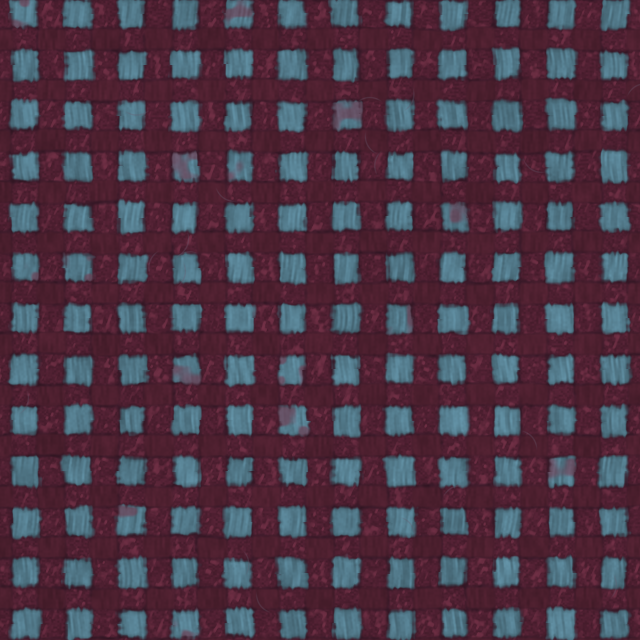
Reproduce this texture procedurally as a WebGL 1 fragment shader.

```glsl
precision highp float;
// Plain woven cloth: rows of slate-blue yarn squares on speckled maroon yarns.

uniform vec2 u_resolution;

#define PERIOD vec2(0.0838, 0.0794)
#define FIRST_SQUARE vec2(0.0385, 0.0255)
#define BLUE_HALF vec2(0.248, 0.278)
#define ROUNDING 0.07
#define EDGE_SOFT 0.04
#define JITTER 0.035
#define FRAY 0.055
#define BLUE vec3(0.345, 0.510, 0.580)
#define MAROON vec3(0.305, 0.122, 0.190)
#define ROSE vec3(0.455, 0.195, 0.280)
#define SHADOW vec3(0.205, 0.090, 0.145)
#define HAIRS 20

float hash(vec2 p) {
  return fract(sin(dot(p, vec2(127.1, 311.7))) * 43758.5453);
}

vec2 hash2(vec2 p) {
  return vec2(hash(p), hash(p + 37.3));
}

float noise(vec2 p) {
  vec2 i = floor(p), f = fract(p);
  f = f * f * (3.0 - 2.0 * f);
  return mix(mix(hash(i), hash(i + vec2(1.0, 0.0)), f.x),
             mix(hash(i + vec2(0.0, 1.0)), hash(i + vec2(1.0, 1.0)), f.x), f.y);
}

// Signed distance to a rounded rectangle
float roundBox(vec2 p, vec2 halfSize) {
  vec2 d = abs(p) - halfSize + ROUNDING;
  return length(max(d, 0.0)) + min(max(d.x, d.y), 0.0) - ROUNDING;
}

float coverage(float dist) {
  return 1.0 - smoothstep(-EDGE_SOFT, EDGE_SOFT, dist);
}

// Position inside the nearest repeat, shifted a little for each repeat
vec2 localPos(vec2 g, vec2 offset, out vec2 id) {
  vec2 q = g - offset;
  id = floor(q + 0.5);
  return q - id + (hash2(id + offset * 9.0) - 0.5) * JITTER;
}

// Twisted yarn with slanted rose flecks
void speckledYarn(inout vec3 col, vec2 g, vec2 offset, vec2 halfSize) {
  vec2 id;
  vec2 f = localPos(g, offset, id);
  float wobble = (noise(g * 9.0) - 0.5) * FRAY;
  float mask = coverage(roundBox(f, halfSize) + wobble);
  float fleck = noise(vec2(g.x * 15.0 - g.y * 6.0, g.y * 9.0 + g.x * 4.0) + 50.0);
  float grain = noise(g * 26.0);
  vec3 yarn = MAROON * (0.88 + 0.24 * grain);
  float bulge = 1.0 - smoothstep(0.10, 0.27, abs(f.x));
  yarn = mix(yarn, ROSE, smoothstep(0.52, 0.95, fleck) * (0.25 + 0.55 * bulge));
  col = mix(col, yarn, mask);
}

// Smooth maroon yarn with faint upright ribs
void plainYarn(inout vec3 col, vec2 g) {
  vec2 id;
  vec2 f = localPos(g, vec2(0.5), id);
  float mask = coverage(roundBox(f, vec2(0.265, 0.205)) + (noise(g * 8.0) - 0.5) * 0.03);
  float rib = noise(vec2(g.x * 20.0, g.y * 5.0));
  float tone = 0.86 + 0.2 * rib + 0.08 * hash(id);
  col = mix(col, MAROON * vec3(0.98, 1.0, 0.95) * tone, mask);
}

// Blue square of upright fibres, frayed and now and then stained
void blueYarn(inout vec3 col, vec2 g) {
  vec2 id;
  vec2 f = localPos(g, vec2(0.0), id);
  vec2 halfSize = BLUE_HALF + (hash2(id + 5.0) - 0.5) * 0.04;
  f.x += (hash(id + 8.0) - 0.5) * 0.12 * f.y;
  float ends = (noise(vec2(g.x * 19.0, floor(g.y * 2.0))) - 0.5) * FRAY;
  float sides = (noise(g * vec2(6.0, 13.0)) - 0.5) * FRAY;
  float dist = roundBox(f, halfSize) + ends + sides;
  float fibre = noise(vec2(g.x * 23.0 + 0.6 * sin(g.y * 5.0), g.y * 2.5));
  float shade = 0.81 + 0.27 * fibre + 0.07 * (hash(id + 2.0) - 0.5);
  shade *= 1.0 - 0.2 * smoothstep(-0.10, 0.02, dist);
  vec3 yarn = BLUE * shade;
  float worn = step(0.88, hash(id + 13.0));
  float stain = worn * smoothstep(0.45, 0.8, noise(g * 5.0 + 20.0)) * 0.55;
  yarn = mix(yarn, ROSE, stain);
  col = mix(col, SHADOW, 0.35 * (1.0 - smoothstep(0.0, 0.10, dist)));
  col = mix(col, yarn, coverage(dist));
}

// Thin stray fibres lying over the cloth
void strayHairs(inout vec3 col, vec2 uv) {
  for (int i = 0; i < HAIRS; i++) {
    float k = float(i);
    float angle = 6.2832 * hash(vec2(k, 3.0));
    vec2 axis = vec2(cos(angle), sin(angle));
    vec2 d = uv - hash2(vec2(k, 7.0));
    float along = dot(d, axis);
    float across = dot(d, vec2(-axis.y, axis.x)) + 18.0 * along * along;
    float hair = smoothstep(0.0022, 0.0, abs(across)) * smoothstep(0.022, 0.010, abs(along));
    col = mix(col, mix(ROSE, BLUE, 0.5), 0.3 * hair);
  }
}

void main() {
  vec2 uv = gl_FragCoord.xy / u_resolution;
  vec2 g = (uv - FIRST_SQUARE) / PERIOD;
  g += (vec2(noise(g * 1.3), noise(g * 1.3 + 70.0)) - 0.5) * 0.05;

  vec3 col = SHADOW * (0.9 + 0.3 * noise(g * 14.0));
  speckledYarn(col, g, vec2(0.5, 0.0), vec2(0.245, 0.275));
  speckledYarn(col, g, vec2(0.0, 0.5), vec2(0.240, 0.215));
  plainYarn(col, g);
  blueYarn(col, g);
  strayHairs(col, uv);

  // Fine lint and slow changes of tone
  col *= 0.95 + 0.06 * noise(uv * 260.0) + 0.05 * noise(uv * 5.0);
  gl_FragColor = vec4(col, 1.0);
}
```
